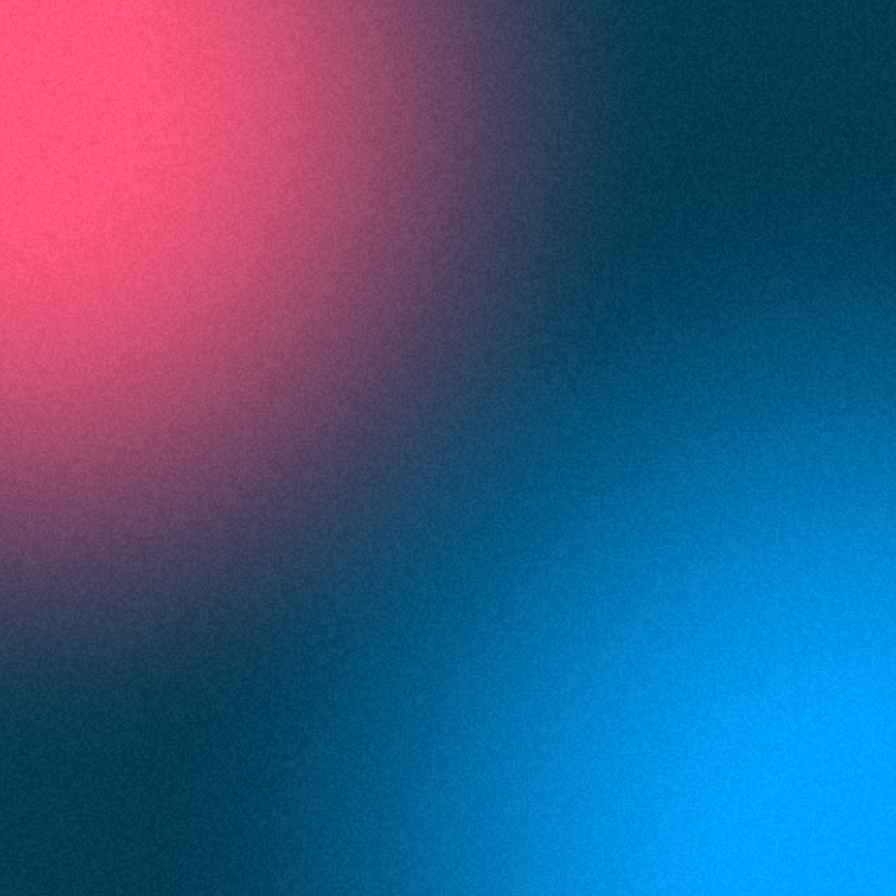
Write a WebGL 2 fragment shader that draws this background.

```glsl
#version 300 es
precision highp float;

uniform vec2 u_resolution;
out vec4 fragColor;

const vec3 DEEP_TEAL = vec3(0.01, 0.23, 0.325);
const vec3 PINK = vec3(1.0, 0.335, 0.485);
const vec3 AZURE = vec3(0.0, 0.635, 1.0);

const float GRAIN_CELLS = 420.0;
const float GRAIN_STRENGTH = 0.06;

float hash(vec2 cell) {
    vec3 p = fract(vec3(cell.xyx) * 0.1031);
    p += dot(p, p.yzx + 33.33);
    return fract((p.x + p.y) * p.z);
}

// Smoothly interpolated lattice noise in 0..1
float valueNoise(vec2 p) {
    vec2 cell = floor(p);
    vec2 f = fract(p);
    vec2 blend = f * f * (3.0 - 2.0 * f);
    float low = mix(hash(cell), hash(cell + vec2(1.0, 0.0)), blend.x);
    float high = mix(hash(cell + vec2(0.0, 1.0)), hash(cell + vec2(1.0)), blend.x);
    return mix(low, high, blend.y);
}

// Round glow: 1 inside the core, fading to 0 at the rim
float glow(vec2 p, vec2 center, float core, float rim) {
    return 1.0 - smoothstep(core, rim, distance(p, center));
}

void main() {
    vec2 uv = gl_FragCoord.xy / u_resolution;

    // Two broad glows in opposite corners
    vec3 color = DEEP_TEAL;
    color = mix(color, AZURE, glow(uv, vec2(1.0, 0.0), 0.15, 0.85));
    color = mix(color, PINK, glow(uv, vec2(0.0, 0.9), 0.13, 0.78));

    // Fine film grain
    color += (valueNoise(uv * GRAIN_CELLS) - 0.5) * GRAIN_STRENGTH;

    fragColor = vec4(clamp(color, 0.0, 1.0), 1.0);
}
```
